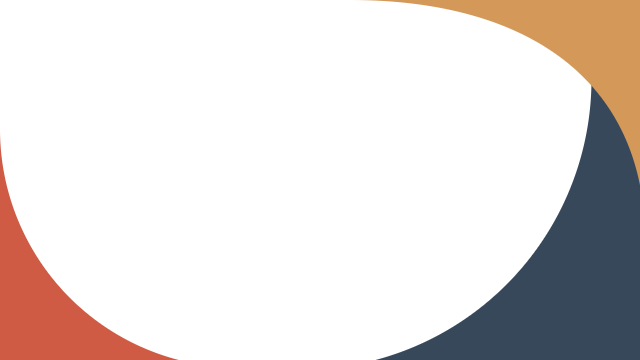
Reproduce this background procedurally as a WebGL 1 fragment shader.

```glsl
precision highp float;
// Draws a white field framed by curved red, navy and ochre corners.

uniform vec2 u_resolution;

// Colours
const vec3 WHITE = vec3(1.0);
const vec3 RED = vec3(0.81, 0.355, 0.267);
const vec3 NAVY = vec3(0.22, 0.282, 0.356);
const vec3 OCHRE = vec3(0.83, 0.60, 0.35);

// Arcs bounding the lower corners, in canvas heights
const vec2 RED_CENTER = vec2(0.662, 0.641);
const float RED_RADIUS = 0.662;
const vec2 NAVY_CENTER = vec2(0.836, 0.780);
const float NAVY_RADIUS = 0.807;

// Tilted ellipse below the ochre corner: a*x*x + b*x*y + c*y*y = y,
// with x to the right and y down from its topmost point
const vec2 OCHRE_START = vec2(0.972, 1.0);
const vec3 OCHRE_CONIC = vec3(0.3033, 0.4717, 0.461);
const float OCHRE_MAX_DROP = 0.66;

// Signed distance past an arc, positive in the corner outside it
float cornerOutsideArc(vec2 p, vec2 center, float radius, vec2 toCorner) {
  return length(max((p - center) * toCorner, 0.0)) - radius;
}

// First-order distance past the ellipse, limited to its upper right part
float cornerOutsideEllipse(vec2 p) {
  vec2 q = vec2(p.x - OCHRE_START.x, OCHRE_START.y - p.y);
  q = vec2(max(q.x, 0.0), min(q.y, OCHRE_MAX_DROP));
  float value = dot(OCHRE_CONIC, vec3(q.x * q.x, q.x * q.y, q.y * q.y)) - q.y;
  vec2 slope = vec2(2.0 * OCHRE_CONIC.x * q.x + OCHRE_CONIC.y * q.y,
                    OCHRE_CONIC.y * q.x + 2.0 * OCHRE_CONIC.z * q.y - 1.0);
  return value / max(length(slope), 0.001);
}

// Antialiased coverage, one pixel wide
float coverage(float dist) {
  return clamp(0.5 + dist * u_resolution.y, 0.0, 1.0);
}

void main() {
  vec2 p = gl_FragCoord.xy / u_resolution.y;

  float red = cornerOutsideArc(p, RED_CENTER, RED_RADIUS, vec2(-1.0, -1.0));
  float navy = cornerOutsideArc(p, NAVY_CENTER, NAVY_RADIUS, vec2(1.0, -1.0));
  float ochre = cornerOutsideEllipse(p);

  // Layers from back to front
  vec3 color = mix(WHITE, RED, coverage(red));
  color = mix(color, NAVY, coverage(navy));
  color = mix(color, OCHRE, coverage(ochre));

  gl_FragColor = vec4(color, 1.0);
}
```
